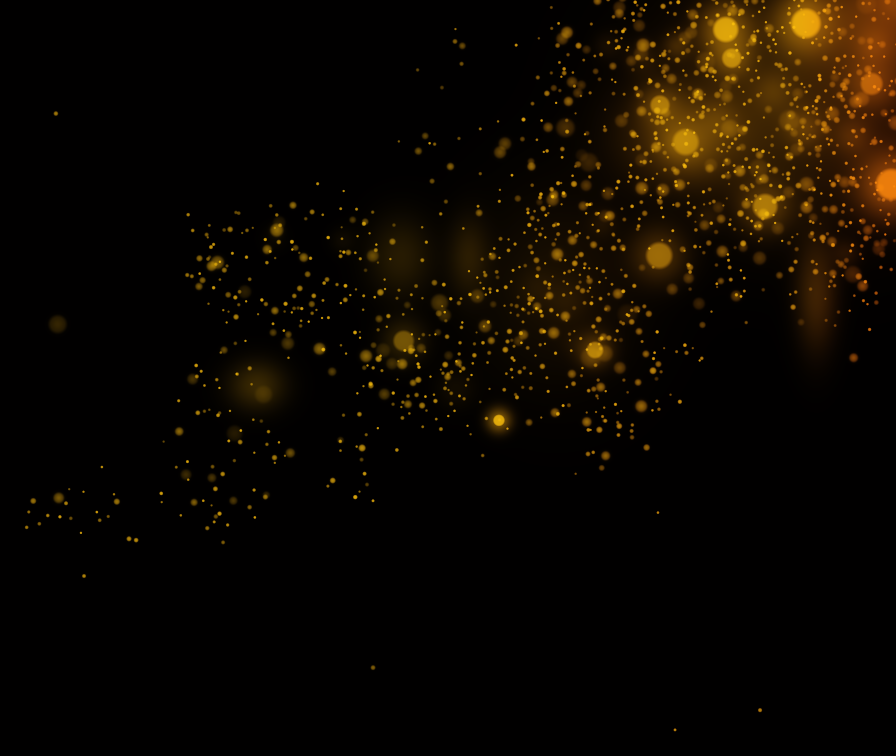
This background is drawn by a WebGL 2 fragment shader. Its source:

```glsl
#version 300 es
precision highp float;
// Drifting cloud of golden bokeh dust, dense and orange at the upper right.

uniform vec2 u_resolution;
out vec4 fragColor;

vec3 hash3(vec2 cell) {
    vec3 q = fract(cell.xyx * vec3(0.1031, 0.1030, 0.0973));
    q += dot(q, q.yxz + 33.33);
    return fract((q.xxy + q.yzz) * q.zyx);
}

// Soft-edged ellipse: 1 inside, 0 beyond its rim
float patchMask(vec2 p, vec2 centre, vec2 radii) {
    return 1.0 - smoothstep(0.45, 1.15, length((p - centre) / radii));
}

float haze(vec2 p, vec2 centre, vec2 radii) {
    vec2 q = (p - centre) / radii;
    return exp(-dot(q, q));
}

// Where dust gathers, from the bright corner to the faint tail
float dustDensity(vec2 p) {
    p += 0.012 * sin(p.yx * 41.0 + 1.7 * sin(p * 23.0));
    float d = patchMask(p, vec2(1.06, 0.87), vec2(0.37, 0.30));
    d = max(d, 0.9 * patchMask(p, vec2(0.74, 0.62), vec2(0.15, 0.22)));
    d = max(d, 0.6 * patchMask(p, vec2(0.40, 0.64), vec2(0.18, 0.12)));
    d = max(d, 0.7 * patchMask(p, vec2(0.58, 0.53), vec2(0.17, 0.12)));
    d = max(d, 0.6 * patchMask(p, vec2(0.81, 0.49), vec2(0.13, 0.11)));
    d = max(d, 0.4 * patchMask(p, vec2(0.30, 0.43), vec2(0.09, 0.14)));
    d = max(d, 0.2 * patchMask(p, vec2(0.15, 0.33), vec2(0.15, 0.06)));
    d = max(d, 0.25 * patchMask(p, vec2(0.49, 0.40), vec2(0.07, 0.08)));
    d = max(d, 0.2 * patchMask(p, vec2(0.60, 0.84), vec2(0.07, 0.15)));
    // Layered sines make clumps and gaps
    float clump = sin(p.x * 47.0 + 2.0 * sin(p.y * 29.0)) * sin(p.y * 53.0 + p.x * 17.0);
    return d * (0.8 + 0.35 * clump);
}

// Jittered particles on a grid; blur runs from 0 (crisp disc) to 1 (pure glow)
float particles(vec2 p, float cells, vec2 radiusRange, float amount, float blur, float seed) {
    float pixel = 1.0 / u_resolution.y;
    vec2 base = floor(p * cells);
    float light = 0.0;
    for (int y = -1; y <= 1; y++) {
        for (int x = -1; x <= 1; x++) {
            vec2 cell = base + vec2(x, y);
            vec3 h = hash3(cell + seed);
            vec3 look = hash3(cell + seed + 71.0);
            vec2 centre = (cell + h.xy) / cells;
            float radius = mix(radiusRange.x, radiusRange.y, look.x * look.x);
            float dist = length(p - centre);
            if (dist > 2.2 * radius + pixel) continue;
            float present = step(h.z, amount * dustDensity(centre));
            float disc = 1.0 - smoothstep(radius * 0.65 - 0.5 * pixel, radius + 0.5 * pixel, dist);
            float glow = exp(-2.5 * dist * dist / (radius * radius));
            light += present * mix(disc, glow, blur) * mix(0.25, 1.0, look.y);
        }
    }
    return light;
}

// Large out-of-focus light: flat disc with a halo
float orb(vec2 p, vec2 centre, float radius) {
    float dist = length(p - centre);
    float disc = 1.0 - smoothstep(0.7, 1.05, dist / radius);
    return 0.75 * disc + 0.35 * exp(-0.3 * dist * dist / (radius * radius));
}

void main() {
    vec2 p = gl_FragCoord.xy / u_resolution.y;
    float corner = smoothstep(0.65, 1.1, p.x) * smoothstep(0.55, 0.8, p.y);

    // Smoky glows behind the dust
    float light = 0.20 * haze(p, vec2(1.07, 0.87), vec2(0.17, 0.14));
    light += 0.26 * haze(p, vec2(0.91, 0.82), vec2(0.08, 0.06));
    light += 0.40 * haze(p, vec2(1.17, 0.98), vec2(0.07, 0.08));
    light += 0.22 * haze(p, vec2(1.08, 0.61), vec2(0.025, 0.07));
    light += 0.13 * haze(p, vec2(0.53, 0.66), vec2(0.04, 0.05));
    light += 0.13 * haze(p, vec2(0.62, 0.66), vec2(0.025, 0.05));
    light += 0.20 * haze(p, vec2(0.34, 0.49), vec2(0.035, 0.03));
    light += 0.08 * haze(p, vec2(0.74, 0.62), vec2(0.10, 0.12));

    // Dust from broad blurs down to fine sparks
    light += (0.06 + 0.22 * corner) * particles(p, 14.0, vec2(0.025, 0.045), 0.6, 1.0, 11.0);
    light += (0.30 + 0.20 * corner) * particles(p, 24.0, vec2(0.009, 0.016), 0.35, 0.5, 37.0);
    light += 0.75 * particles(p, 42.0, vec2(0.005, 0.010), 0.48, 0.6, 53.0);
    light += 1.10 * particles(p, 68.0, vec2(0.0025, 0.005), 0.50, 0.4, 89.0);
    light += 1.60 * particles(p, 95.0, vec2(0.0016, 0.003), 0.48, 0.2, 131.0);

    // Principal lights
    light += 1.7 * orb(p, vec2(1.066, 0.969), 0.021);
    light += 1.4 * orb(p, vec2(0.960, 0.961), 0.018);
    light += 0.9 * orb(p, vec2(0.968, 0.923), 0.014);
    light += 0.7 * orb(p, vec2(0.873, 0.861), 0.014);
    light += 0.7 * orb(p, vec2(0.907, 0.812), 0.019);
    light += 0.7 * orb(p, vec2(0.872, 0.662), 0.019);
    light += 0.8 * orb(p, vec2(1.012, 0.727), 0.018);
    light += 0.8 * orb(p, vec2(1.153, 0.889), 0.016);
    light += 1.8 * orb(p, vec2(1.179, 0.756), 0.022);
    light += 0.45 * orb(p, vec2(0.534, 0.549), 0.015);
    light += 0.8 * orb(p, vec2(0.787, 0.537), 0.012);
    light += 1.6 * orb(p, vec2(0.660, 0.444), 0.008);

    // Brown shadows to gold highlights, olive at left and orange at right
    float tone = 1.0 - exp(-1.2 * light);
    float green = mix(0.54, 0.78, tone) + 0.16 * (1.0 - tone) * (1.0 - smoothstep(0.5, 0.85, p.x));
    green *= 1.0 - 0.3 * smoothstep(1.02, 1.18, p.x);
    vec3 colour = tone * vec3(1.0, green, 0.05) + vec3(0.004, 0.0, 0.0);
    fragColor = vec4(colour, 1.0);
}
```
